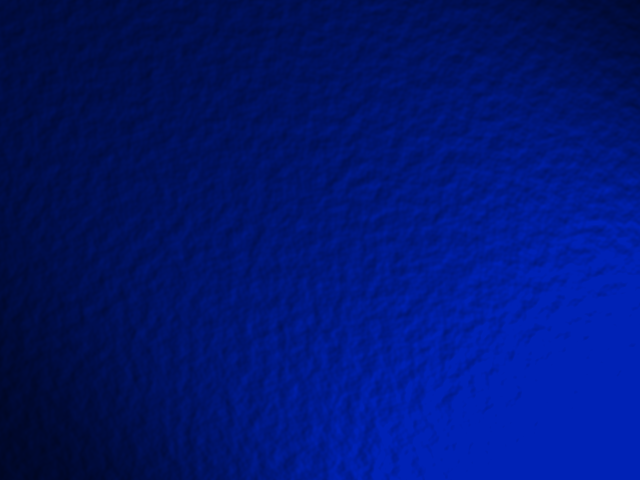
Write a Shadertoy shader that draws this background.

```glsl
const vec3 BLUE_TINT = vec3(0.0, 0.185, 1.0);
const float MAX_LIGHT = 0.715;
const float AMBIENT = 0.165;

vec2 hashGradient(vec2 cell) {
    vec3 h = fract(cell.xyx * vec3(0.1031, 0.1030, 0.0973));
    h += dot(h, h.yzx + 33.33);
    float angle = 6.28318 * fract((h.x + h.y) * h.z);
    return vec2(cos(angle), sin(angle));
}

float gradientNoise(vec2 p) {
    vec2 cell = floor(p);
    vec2 f = fract(p);
    vec2 blend = f * f * f * (f * (f * 6.0 - 15.0) + 10.0);
    vec2 right = vec2(1.0, 0.0);
    vec2 up = vec2(0.0, 1.0);
    float a = dot(hashGradient(cell), f);
    float b = dot(hashGradient(cell + right), f - right);
    float c = dot(hashGradient(cell + up), f - up);
    float d = dot(hashGradient(cell + 1.0), f - 1.0);
    return mix(mix(a, b, blend.x), mix(c, d, blend.x), blend.y);
}

// Layered relief of the embossed surface
float surfaceHeight(vec2 p, float frequency) {
    float height = 0.0;
    float amplitude = 1.0;
    for (int octave = 0; octave < 3; octave++) {
        height += amplitude * gradientNoise(p * frequency);
        p = mat2(0.8, 0.6, -0.6, 0.8) * p + 7.3;
        frequency *= 1.8;
        amplitude *= 0.45;
    }
    return height;
}

float reliefSlope(vec2 p, vec2 direction, float frequency) {
    vec2 offset = direction * 0.08 / frequency;
    return surfaceHeight(p + offset, frequency) - surfaceHeight(p - offset, frequency);
}

// Broad beam, fading with distance and towards both sides
float beam(vec2 fromLight, vec2 axis, float width) {
    float along = dot(fromLight, axis);
    float across = dot(fromLight, vec2(axis.y, -axis.x)) + 0.06;
    float side = across * across / (width * width);
    return 1.04 * exp(-1.04 * along - side * side);
}

void mainImage(out vec4 fragColor, in vec2 fragCoord) {
    vec2 p = fragCoord / iResolution.y;
    vec2 lightCorner = vec2(iResolution.x / iResolution.y, 0.0);
    vec2 fromLight = p - lightCorner;

    // Smooth illumination
    float light = length(vec2(beam(fromLight, normalize(vec2(-1.0, 1.0)), 0.7), AMBIENT));

    // Raking light over the fine relief
    vec2 rayDirection = normalize(fromLight + vec2(-0.05, 0.05));
    light *= 1.0 + 0.52 * reliefSlope(p, rayDirection, 30.0);

    fragColor = vec4(BLUE_TINT * min(light, MAX_LIGHT), 1.0);
}
```
